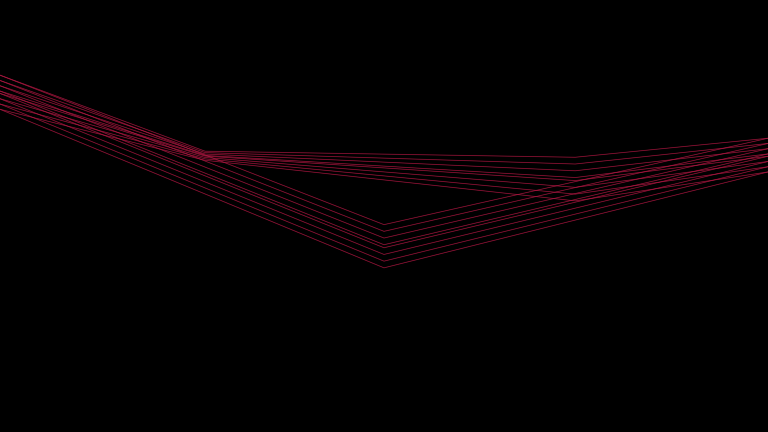
Give the GLSL for this background, as a Shadertoy shader.

```glsl
// Two bundles of thin crimson lines bending across a black field.

// Distance from p to the segment a-b.
float segmentDistance(vec2 p, vec2 a, vec2 b) {
    vec2 ap = p - a, ab = b - a;
    return length(ap - ab * clamp(dot(ap, ab) / dot(ab, ab), 0.0, 1.0));
}

// Share of a pixel covered by a hairline; all lengths in canvas heights.
float hairline(float d, float pixel) {
    float halfWidth = 0.00073, blur = 0.72 * pixel;
    return smoothstep(-blur, blur, d + halfWidth) - smoothstep(-blur, blur, d - halfWidth);
}

void mainImage(out vec4 fragColor, in vec2 fragCoord) {
    float pixel = 1.0 / iResolution.y;
    float width = iResolution.x * pixel;
    vec2 p = fragCoord * pixel;
    vec3 crimson = vec3(0.72, 0.09, 0.265);
    vec3 color = vec3(0.0);

    for (int i = 0; i < 8; i++) {
        // Two groups of four strands with a narrow gap between them.
        float t = 0.155 * float(i) - (i > 3 ? 0.085 : 0.0);
        vec2 left = vec2(0.0, mix(0.826, 0.747, t));
        vec2 right = vec2(width, mix(0.680, 0.602, t));

        // Deep bundle: a single bend at the centre.
        vec2 valley = vec2(0.5 * width, mix(0.480, 0.380, t));
        float deep = min(segmentDistance(p, left, valley),
                         segmentDistance(p, valley, right));

        // Shallow bundle: pinched on the left, fanned out on the right.
        vec2 pinch = vec2(0.267 * width, mix(0.650, 0.629, t));
        vec2 fan = vec2(0.749 * width, mix(0.636, 0.535, t));
        float shallow = min(segmentDistance(p, left, pinch),
                        min(segmentDistance(p, pinch, fan),
                            segmentDistance(p, fan, right)));

        color = mix(color, crimson, hairline(deep, pixel));
        color = mix(color, crimson, hairline(shallow, pixel));
    }

    fragColor = vec4(color, 1.0);
}
```
